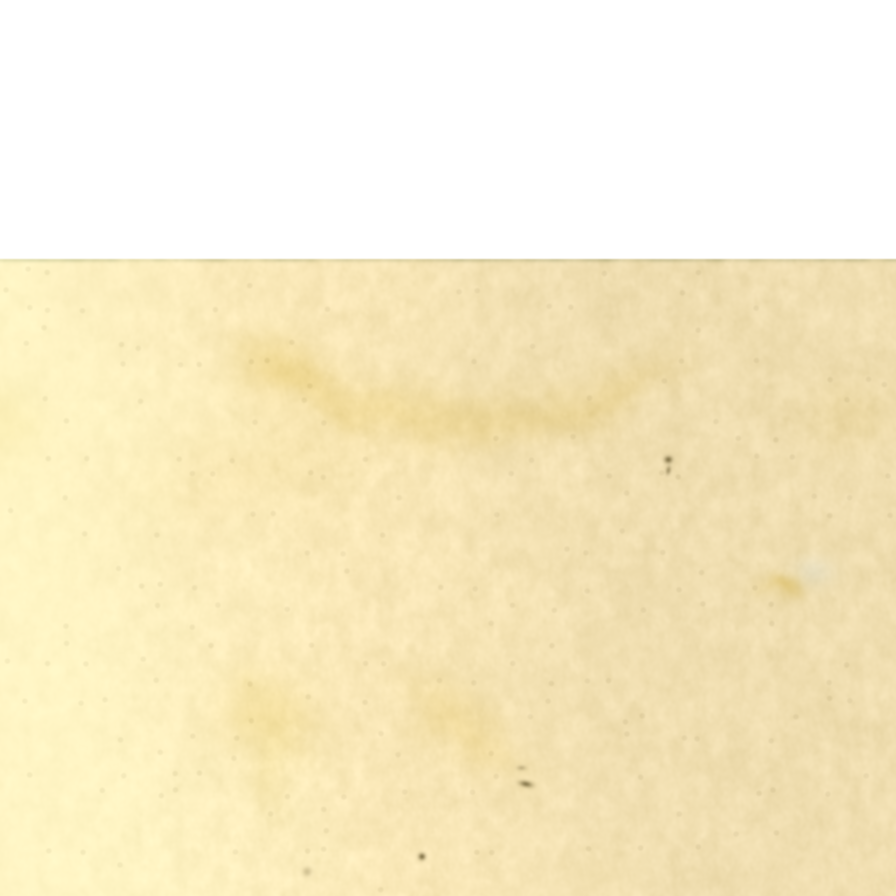
A Shadertoy shader for this texture:

```glsl
// Draws a sheet of aged cream paper with faint stains and specks below a white band.

const float PAPER_TOP = 0.711;
const vec3 WHITE = vec3(1.0);
const vec3 CREAM_LIGHT = vec3(1.0, 0.96, 0.77);
const vec3 CREAM_MID = vec3(0.98, 0.91, 0.72);
const vec3 CREAM_DARK = vec3(0.94, 0.87, 0.69);
const vec3 STAIN_TINT = vec3(0.035, 0.055, 0.13);
const vec3 SPECK_COLOR = vec3(0.48, 0.42, 0.25);

float hash(vec2 p) {
    return fract(sin(dot(p, vec2(127.1, 311.7))) * 43758.5453);
}

float valueNoise(vec2 p) {
    vec2 cell = floor(p);
    vec2 f = fract(p);
    f = f * f * (3.0 - 2.0 * f);
    float low = mix(hash(cell), hash(cell + vec2(1.0, 0.0)), f.x);
    float high = mix(hash(cell + vec2(0.0, 1.0)), hash(cell + vec2(1.0)), f.x);
    return mix(low, high, f.y);
}

// Layered noise centred on zero.
float fbm(vec2 p, int octaves) {
    float sum = 0.0;
    float amplitude = 0.5;
    for (int i = 0; i < octaves; i++) {
        sum += amplitude * (valueNoise(p) - 0.5);
        p = mat2(1.6, 1.2, -1.2, 1.6) * p + 17.3;
        amplitude *= 0.6;
    }
    return sum;
}

// Soft rotated elliptical spot, one at its centre.
float spot(vec2 p, vec2 center, vec2 radius, float angle) {
    float c = cos(angle);
    float s = sin(angle);
    vec2 d = p - center;
    d = vec2(c * d.x + s * d.y, c * d.y - s * d.x) / radius;
    return exp(-dot(d, d));
}

// Broad shallow arc of discolouration.
float arcStain(vec2 p) {
    float dx = p.x - 0.53;
    float offset = (p.y - 0.528 - 1.25 * dx * dx) / 0.028;
    float ends = smoothstep(0.24, 0.34, p.x) * (1.0 - smoothstep(0.68, 0.80, p.x));
    return exp(-offset * offset) * ends;
}

float stains(vec2 p) {
    vec2 warped = p + 0.04 * vec2(fbm(p * 18.0, 3), fbm(p * 18.0 + 40.0, 3));
    float amount = 0.75 * arcStain(warped);
    amount += 0.45 * spot(warped, vec2(0.31, 0.58), vec2(0.05, 0.04), -0.5);
    amount += 0.80 * spot(warped, vec2(0.295, 0.197), vec2(0.052, 0.043), -0.4);
    amount += 0.35 * spot(warped, vec2(0.300, 0.125), vec2(0.022, 0.045), 0.3);
    amount += 0.75 * spot(warped, vec2(0.512, 0.188), vec2(0.068, 0.032), -0.75);
    amount += 0.40 * spot(warped, vec2(0.0, 0.525), vec2(0.05, 0.04), 0.0);
    amount += 0.35 * spot(warped, vec2(0.95, 0.535), vec2(0.05, 0.035), 0.0);
    amount += 0.25 * spot(warped, vec2(0.29, 0.48), vec2(0.13, 0.05), 0.2);
    amount += 1.40 * spot(warped, vec2(0.865, 0.348), vec2(0.021, 0.014), -0.2);
    return amount;
}

float specks(vec2 p) {
    float amount = 0.85 * spot(p, vec2(0.746, 0.487), vec2(0.0045, 0.004), 0.0);
    amount += 0.55 * spot(p, vec2(0.746, 0.475), vec2(0.003, 0.005), -0.2);
    amount += 0.80 * spot(p, vec2(0.587, 0.125), vec2(0.007, 0.0035), -0.2);
    amount += 0.35 * spot(p, vec2(0.582, 0.143), vec2(0.005, 0.003), 0.0);
    amount += 0.85 * spot(p, vec2(0.471, 0.044), vec2(0.004), 0.0);
    amount += 0.30 * spot(p, vec2(0.343, 0.027), vec2(0.005), 0.0);
    return amount;
}

// Sparse tiny flecks, one candidate in each cell.
float flecks(vec2 p, float cells) {
    vec2 cell = floor(p * cells);
    vec2 center = 0.3 + 0.4 * vec2(hash(cell + 3.7), hash(cell + 9.1));
    float d = length(fract(p * cells) - center);
    return step(0.88, hash(cell)) * (1.0 - smoothstep(0.06, 0.22, d));
}

// Cream tone shading from the light lower left to the dull right.
vec3 paperTone(vec2 p) {
    float shade = p.x + 0.16 * (p.y - 0.35) + 0.14 * fbm(p * 9.0, 4);
    vec3 tone = mix(CREAM_LIGHT, CREAM_MID, smoothstep(0.02, 0.42, shade));
    return mix(tone, CREAM_DARK, smoothstep(0.32, 0.78, shade));
}

vec3 paper(vec2 p) {
    vec3 color = paperTone(p);
    float texture1 = fbm(p * vec2(65.0, 48.0), 3);
    float grain = fbm(p * 130.0 + 8.0, 2);
    float contrast = mix(0.5, 1.0, smoothstep(0.0, 0.4, p.x));
    color += contrast * (texture1 * vec3(0.06, 0.065, 0.09) + grain * vec3(0.03, 0.03, 0.04));
    color -= STAIN_TINT * stains(p);
    color += vec3(-0.03, 0.0, 0.05) * spot(p, vec2(0.908, 0.362), vec2(0.022, 0.016), 0.0);
    color -= 0.045 * flecks(p, 48.0);
    return mix(color, SPECK_COLOR, clamp(specks(p), 0.0, 1.0));
}

void mainImage(out vec4 fragColor, in vec2 fragCoord) {
    vec2 p = fragCoord / iResolution.xy;
    float blur = max(0.0015, 1.0 / iResolution.y);
    float depth = PAPER_TOP - p.y;
    float rim = exp(-pow((depth - 0.001) / 0.003, 2.0));
    vec3 sheet = paper(p) - rim * vec3(0.13, 0.10, 0.10) * (0.75 + fbm(vec2(p.x * 50.0, 2.0), 2));
    vec3 color = mix(WHITE, sheet, smoothstep(-blur, blur, depth));
    fragColor = vec4(clamp(color, 0.0, 1.0), 1.0);
}
```
